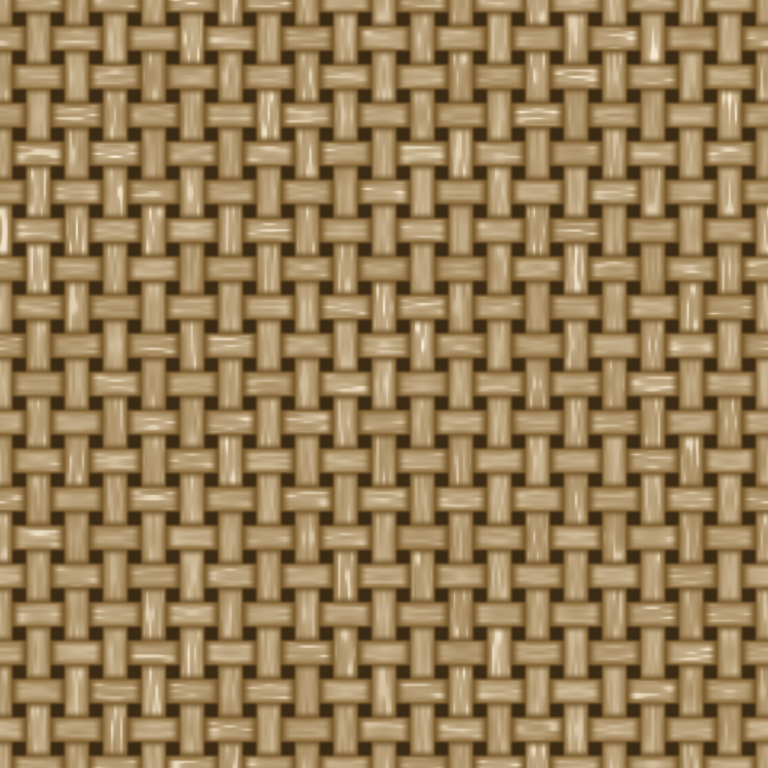
A WebGL 1 fragment shader for this texture:

```glsl
precision highp float;

uniform vec2 u_resolution;

const float STRANDS = 20.0;                    // strands each way, even so the weave tiles
const vec2 FIBRE_FREQ = vec2(2.0, 12.0);       // fibre detail per cell, along and across
const vec3 GAP_COLOR = vec3(0.23, 0.165, 0.08);
const vec3 SHADE_COLOR = vec3(0.53, 0.40, 0.205);
const vec3 LIGHT_COLOR = vec3(0.80, 0.72, 0.585);

float hash(vec2 p, float seed) {
  vec3 q = fract(vec3(p.xyx + seed) * vec3(0.1031, 0.1030, 0.0973));
  q += dot(q, q.yzx + 33.33);
  return fract((q.x + q.y) * q.z);
}

// Value noise that wraps after a whole number of lattice cells
float wrappedNoise(vec2 p, vec2 period, float seed) {
  vec2 cell = floor(p);
  vec2 f = p - cell;
  f = f * f * (3.0 - 2.0 * f);
  vec2 lo = mod(cell, period);
  vec2 hi = mod(cell + 1.0, period);
  float bottom = mix(hash(lo, seed), hash(vec2(hi.x, lo.y), seed), f.x);
  float top = mix(hash(vec2(lo.x, hi.y), seed), hash(hi, seed), f.x);
  return mix(bottom, top, f.y);
}

// Nearest crossing where the strand lies on top; p is (along, across)
vec2 nearestCrest(vec2 p, float phase) {
  float row = floor(p.y + 0.5);
  float offset = mod(row + phase, 2.0);
  return vec2(2.0 * floor((p.x - offset) * 0.5 + 0.5) + offset, row);
}

// Strand colour in rgb, coverage in a
vec4 strand(vec2 p, vec2 crest, float reach, float seed) {
  vec2 d = abs(p - crest);
  float coverage = 1.0 - smoothstep(0.26, 0.38, d.y);
  float raised = 1.0 - smoothstep(reach - 0.24, reach + 0.06, d.x);
  float rounded = 1.0 - smoothstep(0.12, 0.36, d.y);

  // Fine fibres, with a tone and gloss of their own at each crest
  vec2 id = mod(crest, vec2(STRANDS));
  float fibre = wrappedNoise(p * FIBRE_FREQ, STRANDS * FIBRE_FREQ, seed);
  float tone = 0.76 + 0.22 * (hash(id, seed + 17.0) - 0.5);
  float gloss = hash(id, seed + 41.0);
  float glint = 0.6 * gloss * gloss * smoothstep(0.55, 0.95, fibre);
  float light = raised * rounded * (tone + 0.36 * (fibre - 0.5) + glint);

  vec3 color = mix(SHADE_COLOR, LIGHT_COLOR, light);
  color *= 1.0 - 0.2 * smoothstep(0.5, 0.78, d.x);
  return vec4(color, coverage);
}

vec3 layer(vec3 base, vec4 top) {
  return mix(base, top.rgb, top.a);
}

void main() {
  vec2 p = gl_FragCoord.xy / u_resolution * STRANDS;
  vec2 weftCrest = nearestCrest(p, 1.0);
  vec2 warpCrest = nearestCrest(p.yx, 0.0);
  vec4 weft = strand(p, weftCrest, 0.64, 3.0);
  vec4 warp = strand(p.yx, warpCrest, 0.70, 71.0);

  // Plain weave: the strand nearest its crest passes over
  bool weftOver = abs(p.x - weftCrest.x) < 0.5;
  vec3 color = weftOver ? layer(layer(GAP_COLOR, warp), weft)
                        : layer(layer(GAP_COLOR, weft), warp);
  gl_FragColor = vec4(color, 1.0);
}
```
